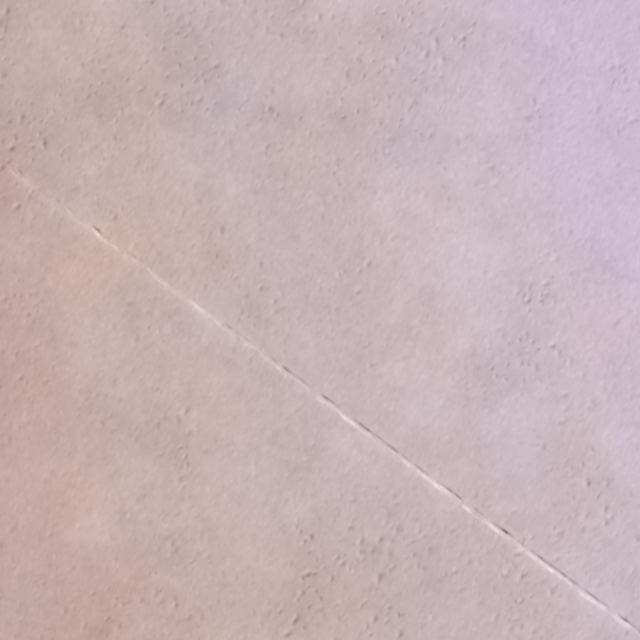
This texture is drawn by a WebGL 2 fragment shader. Its source:

```glsl
#version 300 es
precision highp float;
// Pale plaster, warm to lilac, with fine slanted pits and one diagonal raised crease.

uniform vec2 u_resolution;
out vec4 fragColor;

const float GRAIN_ANGLE = 1.05;
const float CREASE_SLOPE = -0.74;
const float CREASE_START = 0.748;

vec3 hash3(vec2 cell, float seed) {
    vec3 p = fract(vec3(cell.xyx) * vec3(0.1031, 0.1030, 0.0973) + seed * 0.137);
    p += dot(p, p.yxz + 33.33);
    return fract((p.xxy + p.yzz) * p.zyx);
}

vec2 rotate(vec2 p, float angle) {
    float c = cos(angle), s = sin(angle);
    return vec2(c * p.x + s * p.y, c * p.y - s * p.x);
}

float bell(float x, float width) {
    return exp(-x * x / (width * width));
}

// Cellular noise: one soft bump of random sign per cell, about -1 to 1
float bumps(vec2 p, float seed) {
    vec2 base = floor(p);
    float sum = 0.0;
    for (int j = -1; j <= 1; j++) {
        for (int i = -1; i <= 1; i++) {
            vec2 cell = base + vec2(i, j);
            vec3 h = hash3(cell, seed);
            vec2 d = p - cell - h.xy;
            sum += (2.0 * h.z - 1.0) * exp(-5.0 * dot(d, d));
        }
    }
    return sum;
}

// Sparse pits: a dark slot with a lit rim on its lower side
float pits(vec2 p, float density, float seed) {
    vec2 base = floor(p);
    float sum = 0.0;
    for (int j = -1; j <= 1; j++) {
        for (int i = -1; i <= 1; i++) {
            vec2 cell = base + vec2(i, j);
            vec3 h = hash3(cell, seed);
            vec2 d = rotate(p - cell - h.xy, (h.x - 0.5) * 1.8);
            float depth = smoothstep(1.0 - density, 1.0, h.z);
            vec2 rim = d - vec2(-0.1, 0.32);
            vec2 stretch = vec2(mix(6.0, 14.0, h.y), 20.0);
            sum += depth * (0.55 * exp(-dot(rim * rim, stretch)) - exp(-dot(d * d, stretch)));
        }
    }
    return sum;
}

// Five tones from warm clay to lilac
vec3 palette(float t) {
    vec3 c = mix(vec3(0.757, 0.655, 0.625), vec3(0.78, 0.69, 0.67), smoothstep(0.08, 0.32, t));
    c = mix(c, vec3(0.772, 0.70, 0.71), smoothstep(0.30, 0.50, t));
    c = mix(c, vec3(0.80, 0.73, 0.76), smoothstep(0.50, 0.74, t));
    return mix(c, vec3(0.80, 0.73, 0.82), smoothstep(0.74, 0.95, t));
}

// Brightness change across the crease: pale ridge, broken dark upper edge
float crease(vec2 uv) {
    float wobble = 0.0018 * bumps(vec2(uv.x * 40.0, 3.5), 11.0);
    float across = (uv.y - CREASE_START - CREASE_SLOPE * uv.x) * 0.804 + wobble;
    float growth = smoothstep(0.15, 0.75, uv.x);
    float start = smoothstep(0.0, 0.03, uv.x);
    float breaks = bumps(vec2(uv.x * 75.0, across * 130.0), 12.0);
    float ridge = bell(across + 0.001, 0.0038) * max(0.0, mix(0.018, 0.075, growth) + 0.10 * breaks);
    float halo = bell(across + 0.003, 0.012) * 0.020;
    float chips = bumps(vec2(uv.x * 85.0, 7.5), 13.0);
    float edge = bell(across - 0.0050, 0.0022) * max(0.0, mix(-0.01, 0.07, growth) + 0.17 * chips);
    return start * (ridge + halo - edge);
}

void main() {
    vec2 uv = gl_FragCoord.xy / u_resolution;
    vec2 grainUv = rotate(uv, GRAIN_ANGLE);

    // Broad drift of tone and hue
    float cloud = bumps(uv * 4.5, 1.0);
    float patchy = bumps(uv * 11.0, 2.0);
    float tint = bumps(uv * 7.0, 3.0);
    float drift = (uv.x + 0.35 * uv.y) / 1.35 + 0.06 * cloud + 0.035 * patchy;
    vec3 color = palette(drift);
    color += vec3(0.008, 0.001, -0.012) * tint;

    // Soft mottling and slanted grain
    float light = 0.014 * cloud + 0.020 * patchy + 0.016 * bumps(uv * 26.0, 4.0);
    light += 0.014 * bumps(grainUv * vec2(65.0, 100.0), 5.0);
    light += 0.022 * bumps(grainUv * vec2(120.0, 210.0), 6.0);

    // Pits gather in the darker patches
    float gather = clamp(0.5 - 0.9 * patchy - 0.5 * cloud, 0.15, 1.1);
    light += 0.075 * gather * pits(grainUv * vec2(75.0, 90.0), 0.40, 7.0);
    light += 0.12 * gather * pits(grainUv * vec2(52.0, 62.0), 0.18, 8.0);

    light += crease(uv);
    fragColor = vec4(clamp(color + light, 0.0, 1.0), 1.0);
}
```
